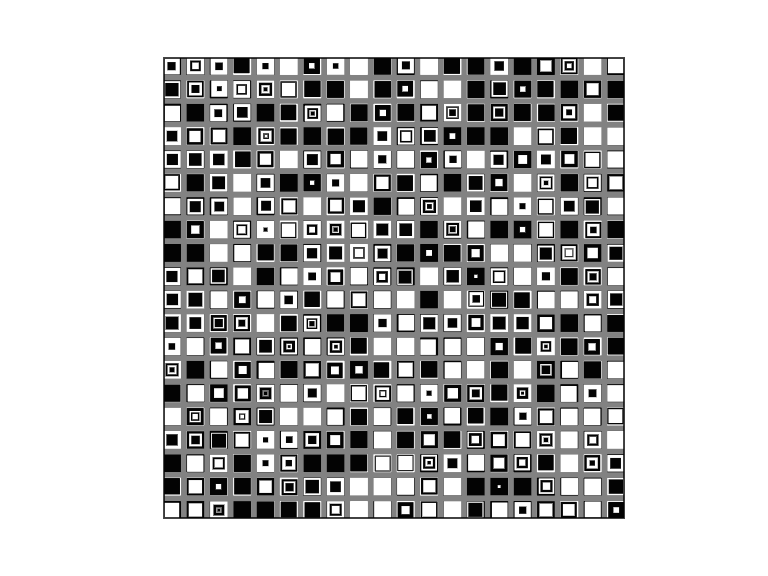
A Shadertoy shader for this pattern:

```glsl
const vec3 PAPER = vec3(1.0);
const vec3 GROUT = vec3(0.51);
const vec3 INK = vec3(0.01);

const float PITCH = 0.04057;      // tile spacing, in canvas heights
const float PANEL_HALF = 9.842;   // the rest is in tile spacings
const float TILE_HALF = 0.385;
const float FRAME_HALF = 0.032;
const vec2 PANEL_SHIFT = vec2(0.0174, 0.0);

float hash(vec2 cell, float seed) {
    vec3 p = fract(vec3(cell.xyx + seed * 7.31) * vec3(0.1031, 0.1030, 0.0973));
    p += dot(p, p.yzx + 33.33);
    return fract((p.x + p.y) * p.z);
}

vec2 hash2(vec2 cell, float seed) {
    return vec2(hash(cell, seed), hash(cell, seed + 0.5));
}

float squareDistance(vec2 p, float halfSize) {
    vec2 d = abs(p) - halfSize;
    return max(d.x, d.y);
}

float roundedSquare(vec2 p, float halfSize, float radius) {
    vec2 d = abs(p) - halfSize + radius;
    return length(max(d, 0.0)) + min(max(d.x, d.y), 0.0) - radius;
}

float coverage(float dist, float pixel) {
    return clamp(0.5 - dist / pixel, 0.0, 1.0);
}

vec3 tone(float polarity) {
    return mix(INK, PAPER, polarity);
}

vec3 drawTile(vec3 color, vec2 p, vec2 cell, float pixel) {
    float polarity = step(0.47, hash(cell, 1.0));

    // Hairline of the opposite tone, uneven from side to side
    float inset = 0.055 * pow(hash(cell, 2.0), 1.5);
    vec2 drift = (hash2(cell, 3.0) - 0.5) * inset * 1.6;
    color = mix(color, tone(1.0 - polarity),
                coverage(roundedSquare(p, TILE_HALF, 0.04), pixel));
    p -= drift;
    color = mix(color, tone(polarity),
                coverage(roundedSquare(p, TILE_HALF - inset, 0.03), pixel));

    // Nested squares alternate tone toward the centre
    float kind = hash(cell, 5.0);
    float rings = step(0.50, kind) + step(0.86, kind) + step(0.95, kind);
    float size = TILE_HALF * mix(0.14, 0.80, pow(hash(cell, 6.0), 0.55));
    if (rings > 1.0) size = TILE_HALF * mix(0.58, 0.76, hash(cell, 7.0));
    for (float i = 0.0; i < 3.0; i++) {
        if (i >= rings) break;
        polarity = 1.0 - polarity;
        color = mix(color, tone(polarity),
                    coverage(squareDistance(p, size), pixel));
        size *= mix(0.45, 0.78, hash(cell, 8.0 + i));
    }
    return color;
}

void mainImage(out vec4 fragColor, in vec2 fragCoord) {
    vec2 p = (fragCoord - 0.5 * iResolution.xy) / iResolution.y - PANEL_SHIFT;
    p /= PITCH;
    float pixel = 1.0 / (iResolution.y * PITCH);

    // Twenty by twenty tiles, trimmed by the panel edge
    vec2 cell = floor(p);
    vec3 tiles = drawTile(GROUT, fract(p) - 0.5, cell + 40.0, pixel);
    float panel = squareDistance(p, PANEL_HALF);
    vec3 color = mix(PAPER, tiles, coverage(panel, pixel));

    // Thin frame
    color = mix(color, INK, coverage(abs(panel) - FRAME_HALF, pixel));
    fragColor = vec4(color, 1.0);
}
```
